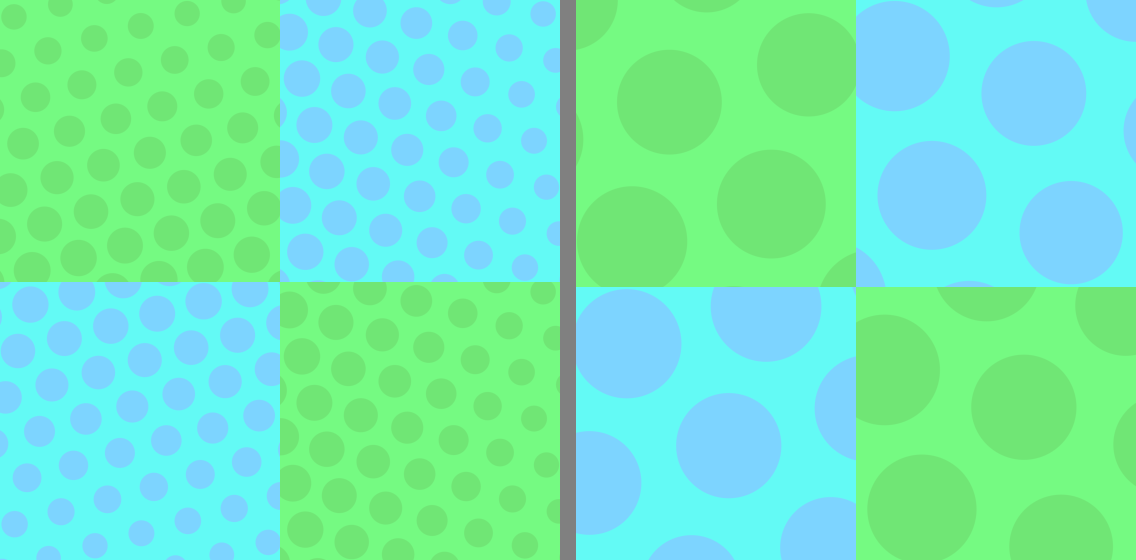
Left: the whole. Right: its middle third, enlarged.
Write a WebGL 2 fragment shader that draws this pattern.

```glsl
#version 300 es
precision highp float;
// Two by two checker of green and cyan tiles, each filled with turned, graded halftone dots.

uniform vec2 u_resolution;
out vec4 fragColor;

const vec3 GREEN_GROUND = vec3(0.46, 0.98, 0.51);
const vec3 GREEN_DOT    = vec3(0.44, 0.90, 0.46);
const vec3 CYAN_GROUND  = vec3(0.39, 0.98, 0.96);
const vec3 BLUE_DOT     = vec3(0.49, 0.83, 1.00);

const float PI = 3.14159;
const float TILE_SIZE = 0.5;
const vec2  SEAM = vec2(0.5, 0.5039);            // tile borders, measured from the top left
const vec2  TILE_STEP = vec2(0.5, 0.4961);       // offset between tile contents
const vec2  HALF_TURN_SHIFT = vec2(0.0039, 0.0026);
const float DOT_SPACING = 0.0858;
const vec2  DOT_ANCHOR = vec2(0.0176, 0.0228);   // one dot centre, from the tile centre
const float COVER_MIN = 0.235;                   // inked share at the light end
const float COVER_MAX = 0.545;                   // inked share at the heavy end

// Centre of the hexagonal lattice point nearest to p.
vec2 nearestHexCentre(vec2 p) {
    vec2 cell = DOT_SPACING * vec2(1.0, sqrt(3.0));
    vec2 even = round(p / cell) * cell;
    vec2 odd = (floor(p / cell) + 0.5) * cell;
    return distance(p, even) < distance(p, odd) ? even : odd;
}

// Dot radius whose area grows linearly down the tile.
float dotRadius(float y) {
    float cover = mix(COVER_MIN, COVER_MAX, y / TILE_SIZE + 0.5);
    float cellArea = DOT_SPACING * DOT_SPACING * sqrt(3.0) * 0.5;
    return sqrt(max(cover, 0.0) * cellArea / PI);
}

// Turns a tile-centred point: right tiles a quarter, lower left a half.
vec2 turnInTile(vec2 p, vec2 tile) {
    if (tile.x > 0.5) return vec2(p.y, -p.x);
    if (tile.y > 0.5) return HALF_TURN_SHIFT - p;
    return p;
}

// Signed distance to the nearest dot edge.
float dotDistance(vec2 p) {
    // Orthonormal reflection: lattice rows run along the tile diagonal.
    mat2 diagonal = mat2(1.0, 1.0, 1.0, -1.0) * sqrt(0.5);
    vec2 centre = diagonal * nearestHexCentre(diagonal * (p - DOT_ANCHOR)) + DOT_ANCHOR;
    return distance(p, centre) - dotRadius(centre.y);
}

void main() {
    vec2 uv = gl_FragCoord.xy / u_resolution;
    uv.y = 1.0 - uv.y;
    float pixel = 1.0 / min(u_resolution.x, u_resolution.y);

    // Tile index and tile-centred position
    vec2 tile = step(SEAM, uv);
    vec2 p = turnInTile(uv - tile * TILE_STEP - 0.5 * TILE_SIZE, tile);

    // Checker colours and smooth dots
    float checker = mod(tile.x + tile.y, 2.0);
    vec3 ground = mix(GREEN_GROUND, CYAN_GROUND, checker);
    vec3 ink = mix(GREEN_DOT, BLUE_DOT, checker);
    float dotMask = 1.0 - smoothstep(-0.75 * pixel, 0.75 * pixel, dotDistance(p));
    fragColor = vec4(mix(ground, ink, dotMask), 1.0);
}
```
